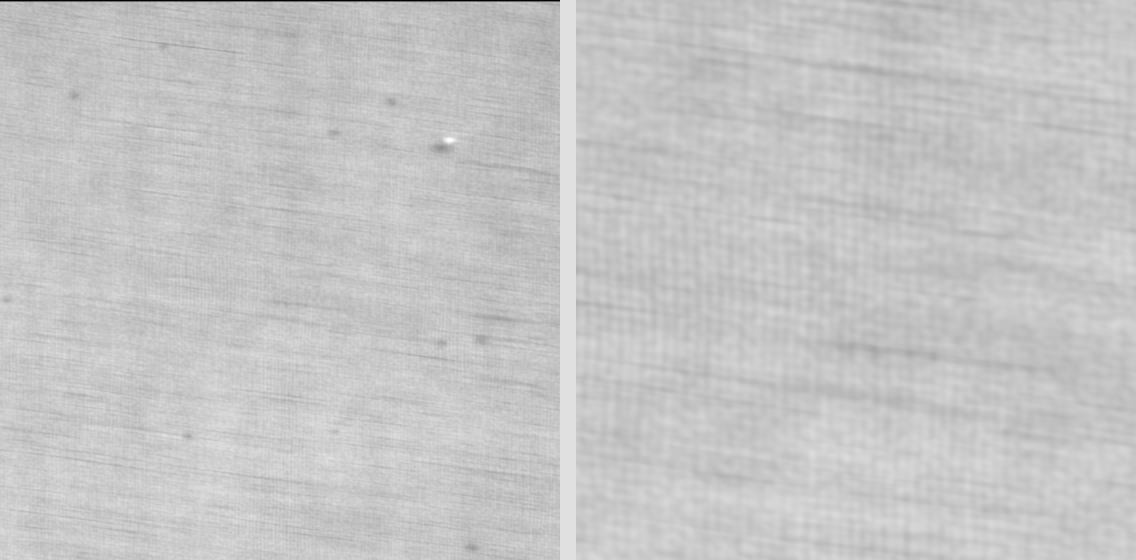
Left, the full canvas; right, a detail of the centre.
This texture is drawn by a Shadertoy shader. Its source:

```glsl
const vec3 CLOTH_COLOR = vec3(0.794);
const vec3 EDGE_COLOR = vec3(0.01);
const float EDGE_WIDTH = 0.0026;
const float WEFT_SLOPE = 0.135;      // fall of the weft across the canvas
const float WARP_LEAN = 0.015;
const float THREADS = 150.0;         // threads per canvas width
const float WEAVE_CONTRAST = 0.009;
const float GRAIN_CONTRAST = 0.048;
const float STREAK_CONTRAST = 0.085;
const float BAND_CONTRAST = 0.040;
const float CLOUD_CONTRAST = 0.044;
const float SPECK_CELLS = 6.0;
const float SPECK_CHANCE = 0.30;
const float SPECK_CONTRAST = 0.15;
const vec2 KNOT_CENTER = vec2(0.803, 0.749);
const float TAU = 6.2831853;

vec2 hash2(vec2 p) {
    vec3 q = fract(vec3(p.xyx) * vec3(0.1031, 0.1030, 0.0973));
    q += dot(q, q.yzx + 33.33);
    return fract((q.xx + q.yz) * q.zy);
}

float cornerSlope(vec2 cell, vec2 offset) {
    float angle = TAU * hash2(cell + 200.0).x;
    return dot(vec2(cos(angle), sin(angle)), offset);
}

float gradientNoise(vec2 p) {
    vec2 i = floor(p), f = fract(p);
    vec2 w = f * f * f * (f * (f * 6.0 - 15.0) + 10.0);
    vec2 e = vec2(1.0, 0.0);
    float low = mix(cornerSlope(i, f), cornerSlope(i + e, f - e), w.x);
    float high = mix(cornerSlope(i + e.yx, f - e.yx), cornerSlope(i + 1.0, f - 1.0), w.x);
    return mix(low, high, w.y);
}

float blob(vec2 offset, vec2 radius) {
    vec2 q = offset / radius;
    return exp(-dot(q, q));
}

// Fine warp and weft, with a twill tint toward the upper left
float weave(vec2 uv, vec2 thread) {
    float wobble = 0.5 * gradientNoise(uv * 14.0);
    float warp = sin(TAU * (thread.x * THREADS + wobble));
    float weft = sin(TAU * (thread.y * THREADS + wobble));
    float twillArea = smoothstep(0.5, 1.1, uv.y - 0.35 * uv.x);
    float warpGain = 0.7 + 1.5 * gradientNoise(uv * 7.0 + 31.0);
    float pattern = warp * warpGain * (1.0 - 0.6 * twillArea) + 0.6 * weft;
    return WEAVE_CONTRAST * (pattern + 1.8 * twillArea * warp * weft);
}

// Irregular thread thickness: spots, warp runs and weft dashes
float grain(vec2 thread) {
    float spots = gradientNoise(thread * vec2(140.0, 180.0));
    float warpRuns = gradientNoise(thread * vec2(125.0, 24.0) + 57.0);
    float weftDashes = gradientNoise(thread * vec2(32.0, 150.0) + 29.0);
    return GRAIN_CONTRAST * (spots + 0.5 * warpRuns + 0.7 * weftDashes);
}

// Thin dark pulled threads over softer bands along the weft
float streaks(vec2 thread) {
    float longRun = gradientNoise(thread * vec2(2.8, 125.0) + 11.0);
    float midRun = gradientNoise(thread * vec2(5.0, 155.0) + 129.0);
    float shortRun = gradientNoise(thread * vec2(11.0, 130.0) + 83.0);
    float dark = smoothstep(0.18, 0.75, longRun);
    dark += 0.7 * smoothstep(0.15, 0.75, midRun);
    dark += 0.65 * smoothstep(0.2, 0.75, shortRun);
    float bands = gradientNoise(thread * vec2(2.4, 48.0) + 5.0);
    return BAND_CONTRAST * bands - STREAK_CONTRAST * dark;
}

float clouds(vec2 uv) {
    float broad = gradientNoise(uv * 3.0 + 17.0) + 0.7 * gradientNoise(uv * 11.0 + 41.0);
    float mottle = gradientNoise(uv * vec2(26.0, 34.0) + 97.0);
    float columns = gradientNoise(uv * vec2(22.0, 2.5) + 71.0);
    float shade = 0.050 * smoothstep(0.5, 1.0, uv.y) + 0.028 * smoothstep(0.65, 1.0, uv.x);
    return CLOUD_CONTRAST * (broad + 0.55 * mottle + 0.4 * columns) - shade;
}

// Scattered soft dark slubs
float specks(vec2 uv) {
    vec2 home = floor(uv * SPECK_CELLS);
    float sum = 0.0;
    for (int y = -1; y <= 1; y++) {
        for (int x = -1; x <= 1; x++) {
            vec2 cell = home + vec2(x, y);
            vec2 center = (cell + hash2(cell + 7.0)) / SPECK_CELLS;
            vec2 trait = hash2(cell + 53.0);
            float size = mix(0.005, 0.010, trait.y);
            float present = step(trait.x, SPECK_CHANCE);
            sum += present * mix(0.4, 1.0, trait.y) * blob(uv - center, size * vec2(1.3, 0.85));
        }
    }
    return -SPECK_CONTRAST * sum;
}

// One raised knot: bright tip with a shadow below
float knot(vec2 uv) {
    vec2 offset = uv - KNOT_CENTER;
    float shadow = blob(offset + vec2(0.014, 0.012), vec2(0.021, 0.011));
    float tip = blob(offset, vec2(0.010, 0.006));
    return 0.30 * tip - 0.20 * shadow;
}

void mainImage(out vec4 fragColor, in vec2 fragCoord) {
    vec2 uv = fragCoord / iResolution.xy;
    float bend = 0.006 * gradientNoise(uv * 2.0 + 3.0);
    vec2 thread = vec2(uv.x - WARP_LEAN * uv.y, uv.y + WEFT_SLOPE * uv.x + bend);
    float tone = weave(uv, thread) + grain(thread) + streaks(thread);
    tone += clouds(uv) + specks(uv) + knot(uv);
    vec3 color = CLOTH_COLOR + tone;

    // Dark strip along the top
    float pixel = 1.0 / iResolution.y;
    float edge = smoothstep(-0.5 * pixel, 0.5 * pixel, uv.y - 1.0 + EDGE_WIDTH);
    fragColor = vec4(clamp(mix(color, EDGE_COLOR, edge), 0.0, 1.0), 1.0);
}
```
